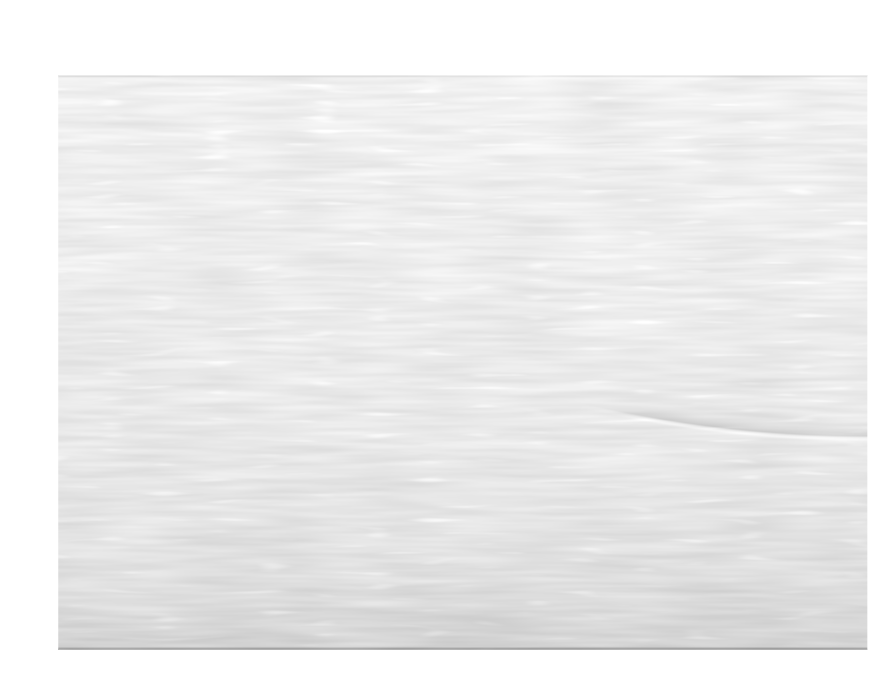
This texture is drawn by a Shadertoy shader. Its source:

```glsl
vec2 randomGradient(vec2 cell) {
    float h = fract(sin(dot(cell, vec2(127.1, 311.7))) * 43758.5453);
    return vec2(cos(6.2832 * h), sin(6.2832 * h));
}

float gradientNoise(vec2 p) {
    vec2 i = floor(p), f = p - i;
    vec2 u = f * f * f * (f * (f * 6.0 - 15.0) + 10.0);
    vec2 e = vec2(1.0, 0.0);
    float a = dot(randomGradient(i), f);
    float b = dot(randomGradient(i + e.xy), f - e.xy);
    float c = dot(randomGradient(i + e.yx), f - e.yx);
    float d = dot(randomGradient(i + e.xx), f - e.xx);
    return mix(mix(a, b, u.x), mix(c, d, u.x), u.y);
}

// Long horizontal grain, finer with each layer
float brushedGrain(vec2 p) {
    p.y += 0.004 * gradientNoise(p * vec2(3.0, 7.0));
    float sum = 0.0, weight = 0.5;
    vec2 scale = vec2(5.0, 58.0);
    for (int k = 0; k < 4; k++) {
        sum += weight * gradientNoise(p * scale + 17.3 * float(k));
        scale *= vec2(1.35, 1.5);
        weight *= 0.92;
    }
    return sum;
}

// Curved crease: soft shade above, thin light below
float crease(vec2 p) {
    float t = (1.251 - p.x) / 0.4;
    float d = p.y - 0.370 - 0.045 * t * t;
    float shade = exp(-max(d, 0.0) * 130.0) * smoothstep(-0.003, 0.001, d);
    float light = exp(-pow((d + 0.005) / 0.0025, 2.0));
    return (0.05 * light - 0.11 * shade) * smoothstep(0.83, 1.0, p.x);
}

void mainImage(out vec4 fragColor, in vec2 fragCoord) {
    vec2 p = fragCoord / iResolution.y;
    float aspect = iResolution.x / iResolution.y;
    vec2 low = vec2(0.065 * aspect, 0.061);
    vec2 high = vec2(0.968 * aspect, 0.891);
    float v = clamp((p.y - low.y) / (high.y - low.y), 0.0, 1.0);

    // Sheet tone, darkening toward the foot
    float tone = 0.94 - 0.04 * (1.0 - v) - 0.08 * exp(-7.0 * v);
    tone += 0.02 * gradientNoise(p * vec2(9.0, 5.0) + 4.7);

    // Brushed streaks and short bright glints
    tone += 0.066 * brushedGrain(p);
    float glint = gradientNoise(p * vec2(13.0, 105.0) + 31.4);
    tone += 0.07 * smoothstep(0.25, 0.75, glint);
    tone += crease(p);

    // Shaded foot and faint top rim
    tone -= 0.2 * (1.0 - smoothstep(0.001, 0.005, p.y - low.y));
    tone -= 0.07 * smoothstep(-0.004, -0.001, p.y - high.y);

    // Sheet on white ground
    vec2 edge = max(low - p, p - high);
    float sheet = clamp(0.5 - max(edge.x, edge.y) * iResolution.y, 0.0, 1.0);
    fragColor = vec4(vec3(mix(1.0, clamp(tone, 0.0, 1.0), sheet)), 1.0);
}
```
